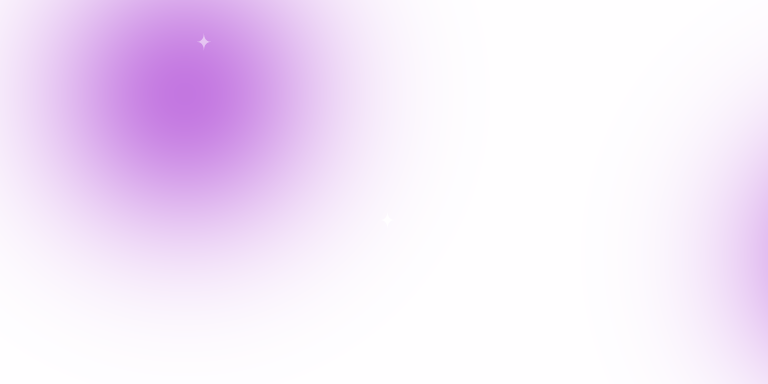
Reproduce this background procedurally as a Shadertoy shader.

```glsl
// Two soft violet glows on white, with two small four-pointed sparkles.
// Each glow is a Gaussian falloff; each sparkle is a supersampled astroid.
// Lengths are in canvas heights, with the origin at the lower left.

const vec3 PAPER = vec3(1.0, 0.998, 1.0);
const vec3 VIOLET = vec3(0.765, 0.465, 0.88);
const vec3 SPARKLE = vec3(1.0);

const vec2 MAIN_GLOW = vec2(0.482, 0.755);
const vec2 SIDE_GLOW = vec2(2.307, 0.335);
const float GLOW_SIGMA = 0.253;

const vec2 UPPER_STAR = vec2(0.531, 0.891);
const vec2 LOWER_STAR = vec2(1.009, 0.427);
const vec2 STAR_RADII = vec2(0.020, 0.025);
const float UPPER_OPACITY = 0.5;
const float LOWER_OPACITY = 0.9;
const int SAMPLES = 4;

float glow(vec2 p, vec2 center) {
    vec2 d = (p - center) / GLOW_SIGMA;
    return exp(-0.5 * dot(d, d));
}

// Fraction of the pixel at p that lies inside the star
float starCoverage(vec2 p, vec2 center, float pixel) {
    float hits = 0.0;
    for (int j = 0; j < SAMPLES; j++) {
        for (int i = 0; i < SAMPLES; i++) {
            vec2 offset = (vec2(i, j) + 0.5) / float(SAMPLES) - 0.5;
            vec2 q = sqrt(abs(p + offset * pixel - center) / STAR_RADII);
            hits += step(q.x + q.y, 1.0);
        }
    }
    return hits / float(SAMPLES * SAMPLES);
}

void mainImage(out vec4 fragColor, in vec2 fragCoord) {
    float pixel = 1.0 / iResolution.y;
    vec2 p = fragCoord * pixel;

    // Background glows
    vec3 color = mix(PAPER, VIOLET, glow(p, MAIN_GLOW));
    color = mix(color, VIOLET, glow(p, SIDE_GLOW));

    // Translucent sparkles
    color = mix(color, SPARKLE, UPPER_OPACITY * starCoverage(p, UPPER_STAR, pixel));
    color = mix(color, SPARKLE, LOWER_OPACITY * starCoverage(p, LOWER_STAR, pixel));

    fragColor = vec4(color, 1.0);
}
```
